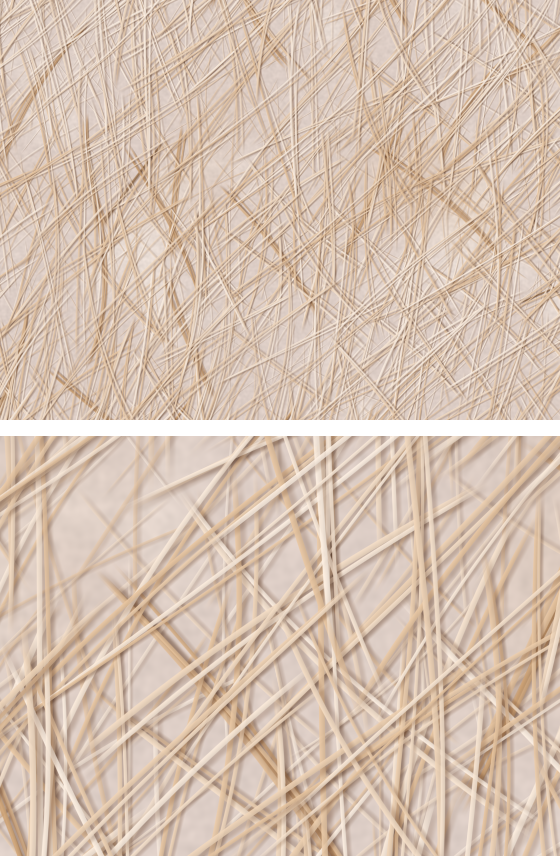
Top: the whole. Bottom: its middle third, enlarged.
Reproduce this texture procedurally as a Shadertoy shader.

```glsl
const vec3 PAPER = vec3(0.865, 0.805, 0.775);
const vec3 PULP = vec3(0.945, 0.905, 0.875);
const vec3 CREAM = vec3(0.96, 0.91, 0.86);
const vec3 STRAW = vec3(0.875, 0.745, 0.605);
const vec3 GOLD = vec3(0.77, 0.60, 0.42);
const vec3 BARK = vec3(0.50, 0.38, 0.28);

// Four random values in 0..1
vec4 random4(vec3 seed) {
    vec4 q = fract(seed.xyzx * vec4(0.1031, 0.1030, 0.0973, 0.1099));
    q += dot(q, q.wzxy + 33.33);
    return fract((q.xxyz + q.yzzw) * q.zywx);
}

float cornerGradient(vec2 cell, vec2 offset) {
    return dot(random4(vec3(cell, 7.0)).xy * 2.0 - 1.0, offset);
}

// Gradient noise, roughly -0.7..0.7
float gradientNoise(vec2 p) {
    vec2 c = floor(p);
    vec2 f = p - c;
    vec2 s = f * f * (3.0 - 2.0 * f);
    vec2 e = vec2(1.0, 0.0);
    float low = mix(cornerGradient(c, f), cornerGradient(c + e, f - e), s.x);
    float high = mix(cornerGradient(c + e.yx, f - e.yx), cornerGradient(c + 1.0, f - 1.0), s.x);
    return mix(low, high, s.y);
}

// One fibre: across is the signed distance from its axis, body its strength
void layFibre(inout vec3 col, float across, float halfWidth, vec3 tint, float body) {
    float aa = 0.75 / iResolution.y;
    float s = (across + 1.6 * halfWidth) / (2.6 * halfWidth);
    float shade = max(0.0, 1.0 - s * s);
    col *= 1.0 - vec3(0.14, 0.18, 0.21) * shade * shade * body;
    float cover = 1.0 - smoothstep(halfWidth - aa, halfWidth + aa, abs(across));
    float relief = 1.0 + 0.05 * clamp(across / halfWidth, -1.0, 1.0);
    col = mix(col, tint * relief, cover * body);
}

// Long cells in a turned, gently bent frame, each holding at most one bundle
void layFibres(inout vec3 col, vec2 p, float id, float angle, vec2 cell, int strands,
               float spread, float share, float halfWidth, vec3 pale, vec3 deep,
               float warmth, float opacity) {
    vec2 along = vec2(cos(angle), sin(angle));
    vec2 q = vec2(dot(p, along), dot(p, vec2(-along.y, along.x))) + 5.0;
    q.y += 0.07 * sin(q.x * 3.2 + q.y * 1.3 + id * 2.4);
    float homeRow = floor(q.y / cell.y);

    for (int k = -1; k <= 1; k++) {
        float row = homeRow + float(k);
        float x = q.x / cell.x + fract(row * 0.618 + id * 0.37);
        vec4 r = random4(vec3(floor(x) + 20.0, row + 90.0, id * 3.0 + 11.0));
        if (r.w > share) continue;

        float u = fract(x) * 2.0 - 1.0;
        float reach = mix(0.6, 1.0, fract(r.z * 13.7));
        float body = opacity * (1.0 - smoothstep(0.75, 1.0, abs(u) / reach));
        vec3 c = r.xyz - 0.5;
        float centre = 0.7 * c.x + u * (c.y + 0.7 * c.z * u);
        float v = q.y - (row + 0.5 + centre) * cell.y;

        // Strands fan out from the shared axis
        for (int j = 0; j < strands; j++) {
            vec3 fan = fract(r.xyz * 19.0 + float(j) * vec3(0.618, 0.414, 0.732));
            float across = v - spread * cell.y * (fan.x - 0.5 + (fan.y - 0.5) * u);
            float tone = clamp(warmth + 1.2 * (fan.z - 0.5), 0.0, 1.0);
            layFibre(col, across, halfWidth * mix(0.65, 1.4, fan.x), mix(pale, deep, tone), body);
        }
    }
}

// Mostly steep headings, with every fourth one free
float heading(float id) {
    float r = fract(id * 0.618 + 0.13);
    return mod(id, 4.0) > 2.5 ? r * 3.0 - 0.6 : 1.35 + (r - 0.5) * 1.3;
}

// Matted sheet with cloudy pulp and fine tooth
vec3 paper(vec2 p, float stain) {
    float cloud = gradientNoise(p * 4.0 + 8.0) + 0.5 * gradientNoise(p * 11.0 + 3.0);
    vec3 col = mix(PAPER, PULP, 0.7 * smoothstep(0.0, 0.65, cloud));
    col = mix(col, STRAW, 0.3 * smoothstep(0.45, 1.0, stain));
    float tooth = gradientNoise(p * 70.0 + 50.0) + gradientNoise(p * 140.0 + 20.0);
    return col * (1.0 + 0.045 * tooth);
}

void mainImage(out vec4 fragColor, in vec2 fragCoord) {
    vec2 p = fragCoord / iResolution.y;
    float warmth = 0.45 + 0.8 * gradientNoise(p * 2.8 + 3.0);
    float density = 0.78 + 0.5 * gradientNoise(p * 3.5 + 40.0);
    vec3 col = paper(p, warmth);

    // Fine loose threads
    for (float id = 0.0; id < 7.0; id++)
        layFibres(col, p, id, heading(id + 2.0), vec2(0.32, 0.05), 1, 0.0, 0.8,
                  0.0013, CREAM, STRAW, warmth, 0.7 * density);

    // Sparse dark slivers and golden bundles
    layFibres(col, p, 31.0, 0.6, vec2(0.26, 0.12), 2, 0.05, 0.08,
              0.0016, BARK, GOLD, 0.2, 0.85);
    for (float id = 41.0; id < 43.0; id++)
        layFibres(col, p, id, 1.1 + (id - 41.0) * 0.9, vec2(0.45, 0.12), 4, 0.12, 0.26,
                  0.0016, STRAW, GOLD, 0.6, 0.8);

    // Stronger pale strands on top
    for (float id = 10.0; id < 22.0; id++)
        layFibres(col, p, id, heading(id), vec2(0.58, 0.07), 2, 0.28, 0.6,
                  0.0018, CREAM, STRAW, warmth, min(0.9, density + 0.1));

    fragColor = vec4(clamp(col, 0.0, 1.0), 1.0);
}
```
